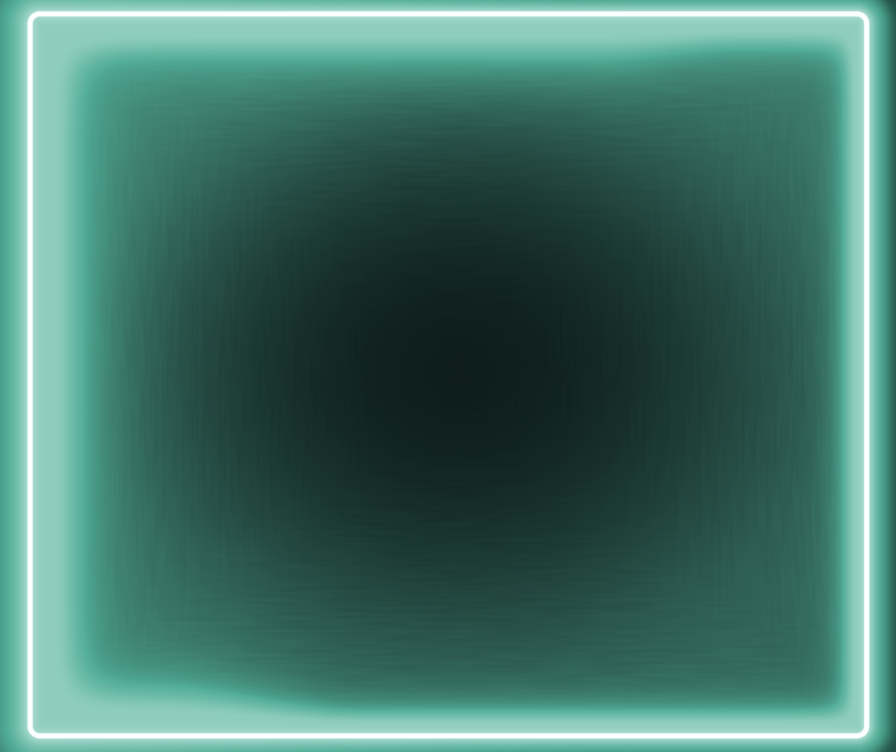
A Shadertoy shader for this background:

```glsl
#define CANVAS vec2(1.19, 1.0)
#define FRAME_CENTER vec2(0.5955, 0.5015)
#define FRAME_HALF vec2(0.5555, 0.4800)
#define FRAME_RADIUS 0.013
#define LINE_HALF_WIDTH 0.0034
#define DARK_CENTER vec2(0.611, 0.508)
#define GRAIN 0.022
#define ABYSS vec3(0.055, 0.115, 0.105)
#define DEEP_TEAL vec3(0.225, 0.455, 0.405)
#define TEAL vec3(0.315, 0.675, 0.590)
#define PALE vec3(0.555, 0.800, 0.745)
#define RIM vec3(0.130, 0.310, 0.270)

float roundedBox(vec2 p, vec2 halfSize, float radius) {
    vec2 q = abs(p) - halfSize + radius;
    return length(max(q, 0.0)) + min(max(q.x, q.y), 0.0) - radius;
}

vec2 randomGradient(vec2 cell) {
    vec3 h = fract(cell.xyx * vec3(0.1031, 0.1030, 0.0973));
    h += dot(h, h.yzx + 33.33);
    return 2.0 * fract((h.xx + h.yz) * h.zy) - 1.0;
}

float gradientNoise(vec2 p) {
    vec2 cell = floor(p), f = fract(p);
    vec2 u = f * f * f * (f * (f * 6.0 - 15.0) + 10.0);
    vec2 right = vec2(1.0, 0.0), up = vec2(0.0, 1.0);
    float a = dot(randomGradient(cell), f);
    float b = dot(randomGradient(cell + right), f - right);
    float c = dot(randomGradient(cell + up), f - up);
    float d = dot(randomGradient(cell + 1.0), f - 1.0);
    return mix(mix(a, b, u.x), mix(c, d, u.x), u.y);
}

// Inward distance from the four sides, 1.0 at the end of each pale band
float bandDepth(vec2 p) {
    vec2 low = p - FRAME_CENTER + FRAME_HALF;
    vec2 high = FRAME_CENTER + FRAME_HALF - p;
    float topReach = mix(0.060, 0.047, smoothstep(0.80, 0.98, p.x));
    float bottomReach = mix(0.066, 0.034, smoothstep(0.20, 0.48, p.x));
    vec4 depth = vec4(low, high) / vec4(0.070, bottomReach, 0.031, topReach);
    return -log(dot(exp(-2.5 * depth), vec4(1.0))) / 2.5;
}

// Dark oval that brightens outward, a little more to the upper left
vec3 interior(vec2 p) {
    vec2 q = (p - DARK_CENTER) / CANVAS;
    float t = dot(q, q) / 0.19;
    t /= pow(1.0 + t * t * t * t, 0.25);
    t *= 1.06 + 0.22 * (q.y - q.x);
    return mix(ABYSS, DEEP_TEAL, t);
}

// Brushed streaks running along the nearest side
float streaks(vec2 p) {
    vec2 q = abs(p - DARK_CENTER) / CANVAS;
    float across = gradientNoise(p * vec2(14.0, 190.0));
    float along = gradientNoise(p * vec2(190.0, 14.0) + 37.0);
    return mix(across, along, smoothstep(-0.15, 0.15, q.x - q.y));
}

void mainImage(out vec4 fragColor, in vec2 fragCoord) {
    vec2 p = fragCoord / iResolution.xy * CANVAS;
    float pixel = 1.0 / iResolution.y;
    float frame = roundedBox(p - FRAME_CENTER, FRAME_HALF, FRAME_RADIUS);

    // Inside: pale band, teal edge, then a fade into the oval
    float depth = bandDepth(p);
    vec3 inside = interior(p);
    inside += inside * streaks(p) * GRAIN * 4.0;
    inside = mix(inside, TEAL, exp(-1.75 * max(depth - 1.0, 0.0)));
    inside = mix(PALE, inside, smoothstep(0.45, 1.12, depth));

    // Outside: glow falling off faster on the right
    float fall = max(frame, 0.0) * mix(0.55, 1.0, smoothstep(0.0, 0.9, p.x));
    vec3 outside = mix(PALE, TEAL, smoothstep(0.0, 0.020, fall));
    outside = mix(outside, RIM, smoothstep(0.014, 0.046, fall));

    vec3 color = mix(inside, outside, smoothstep(-pixel, pixel, frame));

    // Bright line with a tight halo
    float lineDistance = abs(frame) - LINE_HALF_WIDTH;
    color = mix(color, vec3(0.85, 0.96, 0.93), 0.40 * exp(-max(lineDistance, 0.0) / 0.005));
    color = mix(color, vec3(0.99, 1.0, 1.0), 1.0 - smoothstep(-pixel, pixel, lineDistance));

    fragColor = vec4(color, 1.0);
}
```
